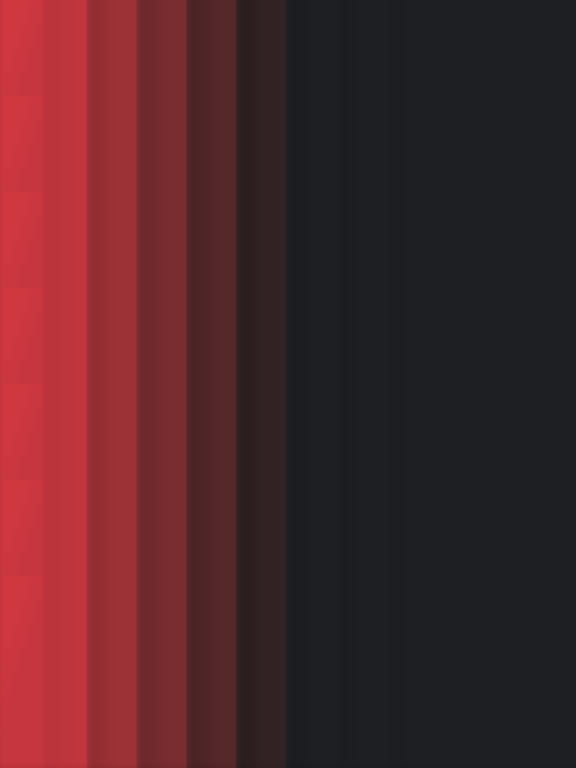
A WebGL 1 fragment shader for this background:

```glsl
precision highp float;
// Vertical pleats fading from red on the left to a flat charcoal on the right.
uniform vec2 u_resolution;

// Soft shadow that rises just right of a fold and fades away from it.
float foldShadow(float d) {
    return smoothstep(0.0, 0.012, d) * (1.0 - smoothstep(0.012, 0.06, d));
}

void main() {
    vec2 uv = gl_FragCoord.xy / u_resolution;
    float blur = max(0.0015, 0.7 / u_resolution.x);

    // Bright strip at the left, with a diagonal sheen in each stacked tile
    float tileY = (1.0 - uv.y) * 8.0;
    tileY -= min(floor(tileY), 6.0);
    float sheen = 1.0 - smoothstep(0.35, 1.25, tileY * 0.65 + uv.x / 0.085);
    vec3 strip = mix(vec3(0.775, 0.212, 0.243), vec3(0.815, 0.22, 0.252), sheen);
    strip *= 0.97 + 0.03 * smoothstep(0.0, 0.01, uv.x);
    vec3 red = vec3(0.755, 0.208, 0.238);
    vec3 color = mix(strip, red, smoothstep(0.069, 0.079, uv.x));
    color *= 1.0 - 0.03 * foldShadow(uv.x - 0.071);

    // Evenly spaced pleats, each one step darker until charcoal is reached
    vec3 charcoal = vec3(0.116, 0.123, 0.135);
    for (int i = 0; i < 7; i++) {
        float n = float(i);
        float d = uv.x - 0.151 - 0.0863 * n;
        vec3 pleat = vec3(0.615, 0.195, 0.212) - n * vec3(0.14, 0.02, 0.024);
        if (i > 3) pleat = charcoal;
        color = mix(color, pleat, smoothstep(-blur, blur, d));
        float depth = i < 4 ? 0.07 + 0.02 * n : 0.09 - 0.02 * (n - 4.0);
        color *= 1.0 - depth * foldShadow(d);
    }

    // Thin dimming along the bottom edge
    color *= 0.95 + 0.05 * smoothstep(0.0, 0.008, uv.y);
    gl_FragColor = vec4(color, 1.0);
}
```
